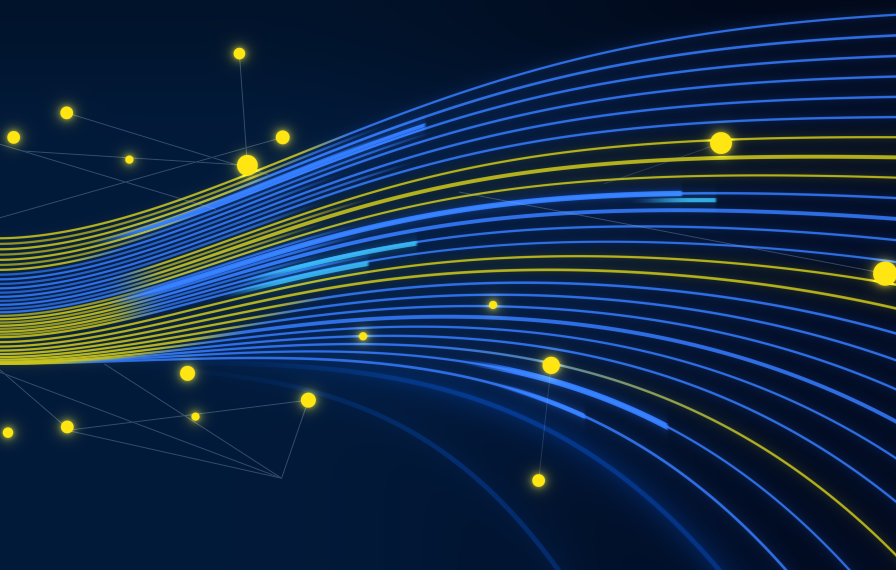
Write a WebGL 2 fragment shader that draws this background.

```glsl
#version 300 es
precision highp float;
uniform vec2 u_resolution;
out vec4 outColor;

#define BLUE vec3(0.20, 0.47, 0.97)
#define CYAN vec3(0.22, 0.72, 0.95)
#define YELLOW vec3(0.78, 0.76, 0.10)
#define NODE_COLOR vec3(1.0, 0.90, 0.07)
#define LINK_COLOR vec3(0.55, 0.66, 0.80)
#define STRAND_WIDTH 0.0018
#define GLOW_SIZE 0.009
#define LINK_OPACITY 0.38

// Highlights: strand index, start x, end x, half width
const vec4 STREAKS[7] = vec4[7](
    vec4(9.0, 0.18, 1.20, 0.0045), vec4(9.4, 1.10, 1.26, 0.0035),
    vec4(11.1, 0.41, 0.735, 0.004), vec4(12.2, 0.38, 0.65, 0.004),
    vec4(1.7, 0.15, 0.75, 0.003), vec4(22.0, 0.80, 1.175, 0.005),
    vec4(23.0, 0.85, 1.03, 0.004));

// Nodes: centre and radius
const vec3 NODES[13] = vec3[13](
    vec3(0.024, 0.759, 0.011), vec3(0.117, 0.802, 0.011), vec3(0.420, 0.906, 0.010),
    vec3(0.496, 0.759, 0.012), vec3(0.434, 0.710, 0.018), vec3(1.265, 0.749, 0.019),
    vec3(1.553, 0.520, 0.021), vec3(0.967, 0.359, 0.015), vec3(0.329, 0.345, 0.013),
    vec3(0.541, 0.298, 0.013), vec3(0.118, 0.251, 0.011), vec3(0.014, 0.241, 0.009),
    vec3(0.945, 0.157, 0.011));
const vec2 SMALL_NODES[4] = vec2[4](
    vec2(0.227, 0.720), vec2(0.865, 0.465), vec2(0.637, 0.410), vec2(0.343, 0.269));

// Links: both end points
const vec4 LINKS[12] = vec4[12](
    vec4(0.0, 0.618, 0.496, 0.759), vec4(0.117, 0.802, 0.469, 0.694),
    vec4(0.0, 0.747, 0.378, 0.633), vec4(0.041, 0.735, 0.434, 0.710),
    vec4(0.420, 0.906, 0.434, 0.710), vec4(0.0, 0.351, 0.118, 0.249),
    vec4(0.0, 0.347, 0.494, 0.161), vec4(0.118, 0.245, 0.541, 0.298),
    vec4(0.541, 0.298, 0.494, 0.161), vec4(0.184, 0.361, 0.494, 0.161),
    vec4(0.118, 0.245, 0.494, 0.161), vec4(0.806, 0.663, 1.553, 0.520));

float hash(float n) {
    n = fract(n * 0.1031);
    n *= n + 33.33;
    return fract(n * (n + n));
}

float band(float lo, float hi, float v) { return step(lo, v) * step(v, hi); }

float spread(float index) { return 0.045 * index + 0.055 * pow(index / 21.0, 10.0); }

// Height of a strand: an eased rise, then a steep fall for the lower strands
float flow(float x, float v) {
    float k = max(1.0 - v, 0.0);
    float rise = 0.408 - 0.480 * v + 0.133 * v * v;
    float reach = 0.541 + 0.276 * k * k * k;
    float fall = 0.065 * pow(v, 3.2) * x * x * x * x;
    return 0.362 + 0.220 * k * k + rise * (1.0 - exp(-pow(x / reach, 1.8))) - fall;
}

float flowDistance(vec2 p, float v) {
    float y = flow(p.x, v);
    float slope = (flow(p.x + 0.002, v) - y) / 0.002;
    return abs(p.y - y) / sqrt(1.0 + slope * slope);
}

float segmentDistance(vec2 p, vec2 a, vec2 b) {
    vec2 d = b - a;
    return length(p - a - d * clamp(dot(p - a, d) / dot(d, d), 0.0, 1.0));
}

float cover(float d, float aa) { return 1.0 - smoothstep(-0.6 * aa, 0.8 * aa, d); }

// Left and right tints of a strand, blended where it changes colour
vec3 strandColor(float i, float x) {
    float leftYellow = 1.0 - band(3.2, 8.3, i);
    float rightYellow = max(band(5.8, 8.2, i), band(12.8, 14.2, i));
    if (i == 21.0) rightYellow = smoothstep(0.70, 1.40, x);
    float turn = i < 3.5 ? 0.57 - 0.133 * i : i < 12.5 ? 0.24 : 0.53 - 0.05 * (i - 15.0);
    return mix(BLUE, YELLOW, mix(leftYellow, rightYellow, smoothstep(turn - 0.06, turn + 0.06, x)));
}

void addNode(inout vec3 color, vec2 p, vec3 node, float aa) {
    float d = length(p - node.xy) - node.z;
    color += NODE_COLOR * 0.42 * exp(-max(d, 0.0) / 0.007);
    color = mix(color, NODE_COLOR, cover(d, aa));
}

void main() {
    vec2 p = gl_FragCoord.xy / u_resolution.y;
    float aa = 1.0 / u_resolution.y;

    // Navy backdrop, darker to the right and at the top
    vec3 color = mix(vec3(0.006, 0.100, 0.225), vec3(0.004, 0.040, 0.125), smoothstep(0.4, 1.6, p.x));
    color *= 1.0 - 0.25 * smoothstep(0.75, 1.0, p.y);

    // Dim trailing curves below the bundle
    for (int k = 0; k < 2; k++) {
        float d = flowDistance(p, k == 0 ? 1.29 : 1.72);
        float fade = smoothstep(0.2, 0.9, p.x);
        color += vec3(0.01, 0.15, 0.38) * fade * (0.5 * cover(d - 0.004, aa) + 0.5 * exp(-d / 0.025) * (k == 0 ? 1.0 : 0.3));
    }

    // Strands, with short extra ones between those of the upper half
    for (int j = 0; j < 47; j++) {
        float i = 0.5 * float(j);
        bool extra = (j & 1) == 1;
        if (extra && i > 12.0) continue;
        float end = 0.52 + 0.28 * hash(i + 3.0);
        float alpha = extra ? 0.8 * (1.0 - smoothstep(end - 0.15, end, p.x)) : 1.0;
        float heavy = i == 7.0 || i == 10.0 || i == 18.0 ? 1.8 : 0.9 + 0.35 * hash(i + 11.0);
        float width = STRAND_WIDTH * mix(1.0, heavy, smoothstep(0.2, 0.6, p.x));
        float d = flowDistance(p, spread(i));
        vec3 tint = strandColor(i, p.x);
        color += tint * alpha * (0.025 + 0.11 * smoothstep(0.2, 1.2, p.x)) * exp(-d / GLOW_SIZE);
        color = mix(color, tint, 0.88 * alpha * cover(d - width, aa));
    }

    // Bright streaks along the strands
    for (int k = 0; k < 7; k++) {
        vec4 s = STREAKS[k];
        float d = flowDistance(p, spread(s.x));
        float alpha = smoothstep(s.y, s.y + 0.12, p.x) * (1.0 - smoothstep(s.z - 0.008, s.z, p.x));
        vec3 tint = mix(BLUE * 1.1, CYAN, band(9.2, 13.0, s.x));
        color += tint * 0.2 * alpha * exp(-d / GLOW_SIZE);
        color = mix(color, tint, 0.9 * alpha * cover(d - s.w, aa));
    }

    // Thin links
    float link = 0.0;
    for (int k = 0; k < 12; k++)
        link = max(link, cover(segmentDistance(p, LINKS[k].xy, LINKS[k].zw) - 0.0006, aa));
    float faint = min(segmentDistance(p, vec2(0.967, 0.359), vec2(0.945, 0.157)),
                      segmentDistance(p, vec2(1.265, 0.749), vec2(1.061, 0.678)));
    link = max(link, 0.6 * cover(faint - 0.0006, aa));
    color = mix(color, LINK_COLOR, LINK_OPACITY * link);

    // Glowing nodes
    for (int k = 0; k < 13; k++) addNode(color, p, NODES[k], aa);
    for (int k = 0; k < 4; k++) addNode(color, p, vec3(SMALL_NODES[k], 0.007), aa);

    outColor = vec4(min(color, 1.0), 1.0);
}
```
